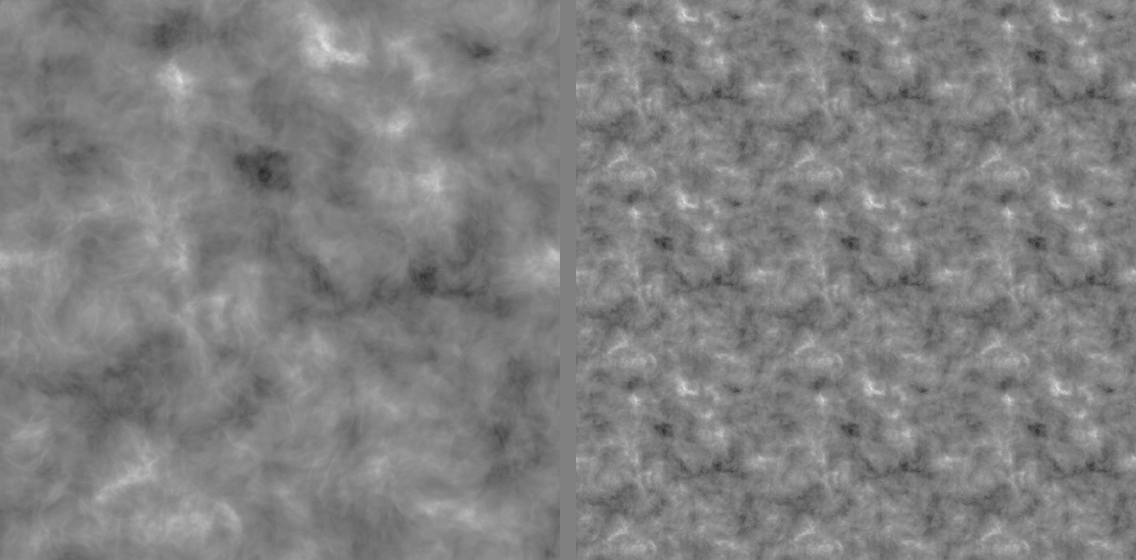
Left: one tile. Right: repeated 3 by 3.
A WebGL 2 fragment shader for this texture:

```glsl
#version 300 es
precision highp float;

uniform vec2 u_resolution;
out vec4 fragColor;

// Integer hash giving a gradient vector in [-1, 1]
vec2 hashGradient(vec2 cell, float seed) {
  uvec3 v = uvec3(uint(cell.x), uint(cell.y), uint(seed));
  v = v * 1664525u + 1013904223u;
  v.x += v.y * v.z; v.y += v.z * v.x; v.z += v.x * v.y;
  v ^= v >> 16u;
  v.x += v.y * v.z; v.y += v.z * v.x; v.z += v.x * v.y;
  return vec2(v.xy & 65535u) / 32767.5 - 1.0;
}

// Gradient noise that wraps after a whole number of cells
float noise(vec2 p, vec2 cells, float seed) {
  p *= cells;
  vec2 i = floor(p), f = p - i;
  vec2 w = f * f * f * (f * (f * 6.0 - 15.0) + 10.0);
  vec2 lo = mod(i, cells), hi = mod(i + 1.0, cells);
  float a = dot(hashGradient(lo, seed), f);
  float b = dot(hashGradient(vec2(hi.x, lo.y), seed), f - vec2(1, 0));
  float c = dot(hashGradient(vec2(lo.x, hi.y), seed), f - vec2(0, 1));
  float d = dot(hashGradient(hi, seed), f - 1.0);
  return mix(mix(a, b, w.x), mix(c, d, w.x), w.y);
}

float fbm(vec2 p, float cells, float gain, float seed) {
  float sum = 0.0, amplitude = 1.0;
  for (int octave = 0; octave < 6; octave++) {
    sum += amplitude * noise(p, vec2(cells), seed + float(octave));
    cells *= 2.0;
    amplitude *= gain;
  }
  return sum;
}

// Thin curved fibres, fading in and out along their length
float fibres(vec2 p) {
  float sum = 0.0;
  for (int layer = 0; layer < 8; layer++) {
    float k = float(layer), seed = 60.0 + k * 5.0;
    vec2 cells = mod(k, 2.0) < 0.5 ? vec2(5.0 + k, 10.0) : vec2(11.0, 4.0 + k);
    vec2 bend = vec2(noise(p, vec2(7), seed + 1.0), noise(p, vec2(7), seed + 2.0));
    float ridge = abs(noise(p + 0.12 * bend, cells, seed));
    float presence = smoothstep(-0.05, 0.3, noise(p, vec2(6), seed + 3.0));
    sum += presence * exp(-20.0 * ridge);
  }
  return sum;
}

void main() {
  vec2 p = gl_FragCoord.xy / u_resolution;

  // Soft billows, pulled gently out of the grid
  vec2 warp = vec2(fbm(p, 5.0, 0.5, 20.0), fbm(p, 5.0, 0.5, 30.0));
  float cloud = fbm(p + 0.04 * warp, 5.0, 0.61, 3.0);

  // Mostly middle grey, with deeper and brighter cores
  float tone = cloud * (0.235 + 0.5 * cloud * cloud);
  float grey = 0.488 + tone + 0.034 * fibres(p + 0.03 * warp);
  fragColor = vec4(vec3(grey), 1.0);
}
```
